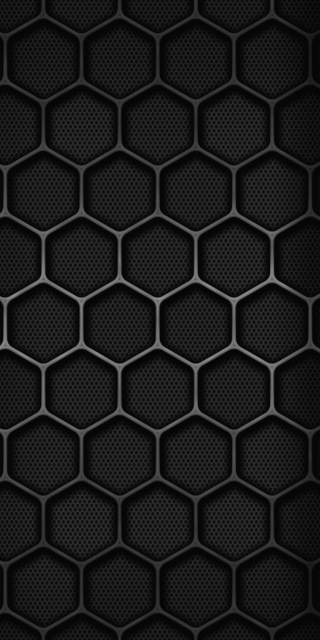
Write a WebGL 1 fragment shader that draws this pattern.

```glsl
precision highp float;

uniform vec2 u_resolution;

const float CELL_PITCH = 0.2383;   // fraction of the canvas width
const float MESH_PITCH = 0.0147;
const vec2 CELL_ORIGIN = vec2(0.1354, 0.9896);

float hash(vec2 p) {
  vec2 q = fract(p * vec2(0.1031, 0.1137));
  q += dot(q, q.yx + 33.33);
  return fract((q.x + q.y) * q.x);
}

float valueNoise(vec2 p) {
  vec2 i = floor(p);
  vec2 f = fract(p);
  f = f * f * (3.0 - 2.0 * f);
  float low = mix(hash(i), hash(i + vec2(1.0, 0.0)), f.x);
  float high = mix(hash(i + vec2(0.0, 1.0)), hash(i + 1.0), f.x);
  return mix(low, high, f.y);
}

// Pointy-top hexagonal lattice of unit pitch: xy = offset from centre, zw = cell id
vec4 hexLattice(vec2 p) {
  vec2 period = vec2(1.0, 1.7320508);
  vec2 a = mod(p, period) - 0.5 * period;
  vec2 b = mod(p - 0.5 * period, period) - 0.5 * period;
  vec2 local = dot(a, a) < dot(b, b) ? a : b;
  vec2 id = floor((p - local) * 2.0 / period + 0.5);
  return vec4(local, id);
}

// Signed distance to a pointy-top hexagon with rounded corners
float roundedHex(vec2 p, float apothem, float radius) {
  vec3 k = vec3(-0.8660254, 0.5, 0.5773503);
  float inner = apothem - radius;
  vec2 q = abs(p.yx);
  q -= 2.0 * min(dot(k.xy, q), 0.0) * k.xy;
  q -= vec2(clamp(q.x, -k.z * inner, k.z * inner), inner);
  return length(q) * sign(q.y) - radius;
}

// Perforated sheet: dark oval holes in a lighter web
float meshShade(vec2 p) {
  vec2 local = hexLattice(p).xy;
  float web = smoothstep(0.18, 0.46, length(local * vec2(1.0, 0.82)));
  return mix(0.06, 0.172, web);
}

// Recessed floor, darkened beside the walls and most of all below the top ones
float floorShade(vec2 uv, vec2 local, float tone) {
  float depth = -roundedHex(local + vec2(-0.014, 0.035), 0.473, 0.13);
  float open = smoothstep(0.01, 0.15, depth);
  float sides = 1.0 - 0.5 * smoothstep(0.82, 1.0, uv.x);
  sides *= mix(0.82, 1.0, smoothstep(0.0, 0.15, uv.x));
  float ends = mix(1.0, 0.72, smoothstep(0.55, 1.0, abs(uv.y - 0.95)));
  float lit = meshShade(uv / MESH_PITCH) * sides * ends * tone;
  return mix(0.022, lit, open);
}

// Raised wall: bright crest, darker flanks, lit along the lower cell edges
float wallShade(vec2 uv, vec2 local, float d) {
  float dy = (uv.y - 0.99) / 0.42;
  float glow = exp(-dy * dy);
  float sides = 1.0 - 0.45 * smoothstep(0.84, 1.0, uv.x);
  float light = mix(0.19, 0.49, glow) * sides;
  float crest = mix(0.5, 1.0, smoothstep(0.0, 0.026, d));
  float joint = 1.0 - 0.3 * smoothstep(0.03, 0.055, d);
  float rim = smoothstep(0.1, -0.4, local.y) * (1.0 - smoothstep(0.005, 0.03, d));
  float wear = mix(0.86, 1.12, valueNoise(uv * 26.0));
  return light * (crest * joint + 0.4 * rim) * wear;
}

void main() {
  vec2 uv = gl_FragCoord.xy / u_resolution.x;
  uv.y *= 2.0 * u_resolution.x / u_resolution.y;
  vec4 cell = hexLattice((uv - CELL_ORIGIN) / CELL_PITCH);
  float d = roundedHex(cell.xy, 0.473, 0.13);
  float aa = 0.75 / (u_resolution.x * CELL_PITCH);

  float tone = mix(0.94, 1.06, hash(cell.zw + 40.0));
  float base = floorShade(uv, cell.xy, tone);
  float wall = wallShade(uv, cell.xy, d);
  float shade = mix(base, wall, smoothstep(-aa, aa, d));
  gl_FragColor = vec4(vec3(shade), 1.0);
}
```
